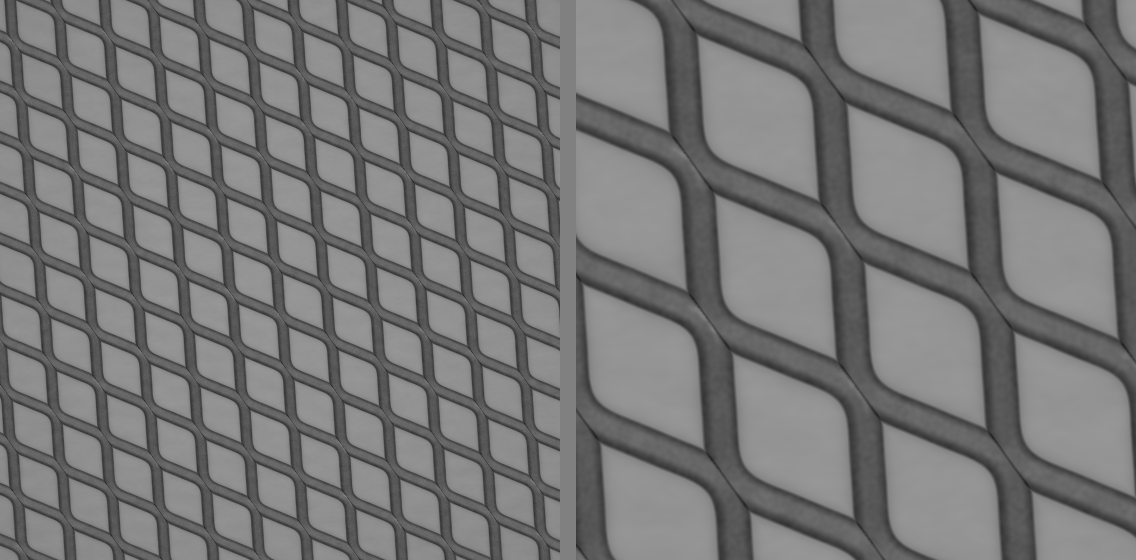
Left, the full canvas; right, a detail of the centre.
Write a Shadertoy shader that draws this texture.

```glsl
// Slanted grey expanded-metal mesh over a softly mottled pale backing.

const float TAU = 6.2831853;

vec2 hash22(vec2 p) {
    p = vec2(dot(p, vec2(127.1, 311.7)), dot(p, vec2(269.5, 183.3)));
    return fract(sin(p) * 43758.5) * 2.0 - 1.0;
}

float gradientNoise(vec2 p) {
    vec2 i = floor(p), f = fract(p);
    vec2 u = f * f * f * (f * (f * 6.0 - 15.0) + 10.0);
    vec2 e = vec2(0.0, 1.0);
    return mix(mix(dot(hash22(i), f), dot(hash22(i + e.yx), f - e.yx), u.x),
               mix(dot(hash22(i + e), f - e), dot(hash22(i + e.yy), f - e.yy), u.x), u.y);
}

void mainImage(out vec4 fragColor, in vec2 fragCoord) {
    vec2 p = fragCoord / iResolution.y;
    float soft = max(0.0013, 0.8 / iResolution.y);

    // Diamond coordinates: x runs along the strands, y across them
    vec2 longAxis = vec2(0.0995, -0.1357), shortAxis = vec2(0.0786, 0.0536);
    vec2 q = inverse(mat2(longAxis, shortAxis)) * (p - vec2(0.4418, 0.5964));
    float halfWidth = 0.0101;

    // Find the two nearest wavy strands; neighbours swing in opposite phase
    float nearest = 1.0, second = 1.0, across = 0.0, slope = 0.0, crest = 0.0;
    vec2 jointId = vec2(0.0);
    for (int i = -1; i <= 1; i++) {
        float n = floor(2.0 * q.y) + float(i);
        float side = mod(n, 2.0) < 0.5 ? 1.0 : -1.0;
        float a = TAU * q.x;
        float wave = side * (cos(a) + 0.05 * cos(3.0 * a)) / 1.05;
        float rise = -side * (sin(a) + 0.15 * sin(3.0 * a)) / 1.05 * 0.214 * TAU
                   * length(shortAxis) / length(longAxis);
        float d = (q.y - 0.5 * n - 0.25 - 0.214 * wave) * length(shortAxis)
                / sqrt(1.0 + rise * rise);
        if (abs(d) < nearest) {
            second = nearest;
            nearest = abs(d);
            across = d / halfWidth;
            slope = rise / 0.65;
            crest = wave;
            jointId = vec2(floor(q.x + 0.25 + 0.25 * side), n);
        } else {
            second = min(second, abs(d));
        }
    }

    // Backing: faint streaks, broad shading and a contact shadow
    float backing = 0.583 + 0.022 * gradientNoise(p * vec2(22.0, 48.0))
                  + 0.012 * gradientNoise(p * vec2(90.0, 170.0));
    backing -= 0.09 * dot(p - vec2(0.5, 0.52), p - vec2(0.5, 0.52));
    backing -= 0.09 * exp(-max(nearest - halfWidth, 0.0) / 0.003);

    // Strand: rounded profile, paler on the shallow runs
    float lit = mix(0.345, 0.405, smoothstep(-0.8, 0.8, slope));
    float metal = mix(lit, 0.225, smoothstep(0.3, 1.0, abs(across - 0.08)));
    metal += 0.04 * gradientNoise(p * 75.0) + 0.035 * gradientNoise(p * 260.0);

    // Dark seam where two strands press together
    float seam = 1.0 - smoothstep(0.0004, 0.0026, second - nearest);
    metal -= 0.10 * seam * (1.0 - smoothstep(0.8, 1.0, second / halfWidth));

    // Worn glints on the upper elbows, differing from joint to joint
    float glint = smoothstep(0.72, 1.0, crest) * exp(-pow((across - 0.3) / 0.18, 2.0));
    metal += glint * (0.05 + 0.07 * hash22(jointId).x)
           * (0.8 + gradientNoise(p * 180.0));

    float cover = 1.0 - smoothstep(-soft, soft, nearest - halfWidth);
    fragColor = vec4(vec3(mix(backing, metal, cover)), 1.0);
}
```
